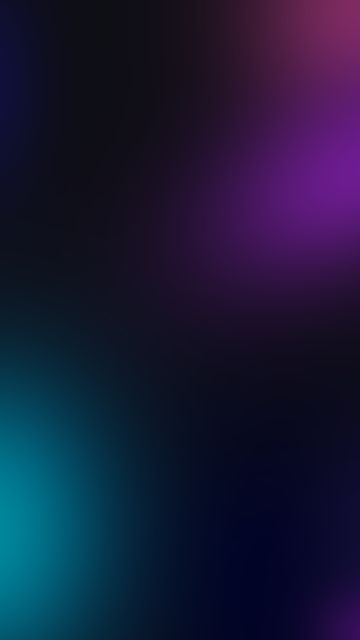
Reproduce this background procedurally as a WebGL 1 fragment shader.

```glsl
precision highp float;

uniform vec2 u_resolution;

#define BASE vec3(0.053, 0.053, 0.080)
#define DEEP_NAVY vec3(0.000, 0.006, 0.145)
#define NAVY vec3(0.060, 0.060, 0.240)
#define INDIGO vec3(0.075, 0.060, 0.230)
#define OCEAN vec3(0.000, 0.220, 0.360)
#define TEAL vec3(0.000, 0.540, 0.620)
#define PINK vec3(0.530, 0.180, 0.390)
#define PURPLE vec3(0.430, 0.110, 0.570)
#define VIOLET vec3(0.240, 0.060, 0.380)
#define PURPLE_TILT 0.2

// Soft elliptical falloff; tilt shears the ellipse along its width.
float glow(vec2 uv, vec2 center, vec2 radius, float tilt) {
  vec2 offset = uv - center;
  offset.y -= tilt * offset.x;
  offset /= radius;
  return exp(-dot(offset, offset));
}

void main() {
  vec2 uv = gl_FragCoord.xy / u_resolution;
  vec3 color = BASE;

  // Dark blue shades at the upper left and lower right
  color = mix(color, NAVY, glow(uv, vec2(-0.03, 0.87), vec2(0.15, 0.17), 0.0));
  color = mix(color, DEEP_NAVY, glow(uv, vec2(0.74, 0.09), vec2(0.35, 0.27), 0.0));
  color = mix(color, INDIGO, 0.8 * glow(uv, vec2(1.05, 0.16), vec2(0.20, 0.17), 0.0));

  // Teal light inside a wider blue halo on the left
  color = mix(color, OCEAN, glow(uv, vec2(0.00, 0.18), vec2(0.38, 0.26), 0.0));
  color = mix(color, TEAL, glow(uv, vec2(-0.05, 0.17), vec2(0.27, 0.20), 0.0));

  // Pink and purple light on the right
  color = mix(color, PINK, 0.95 * glow(uv, vec2(1.02, 0.98), vec2(0.33, 0.18), 0.0));
  color = mix(color, PURPLE, glow(uv, vec2(1.02, 0.74), vec2(0.43, 0.155), PURPLE_TILT));
  color = mix(color, VIOLET, glow(uv, vec2(1.05, 0.01), vec2(0.16, 0.07), 0.0));

  gl_FragColor = vec4(color, 1.0);
}
```
